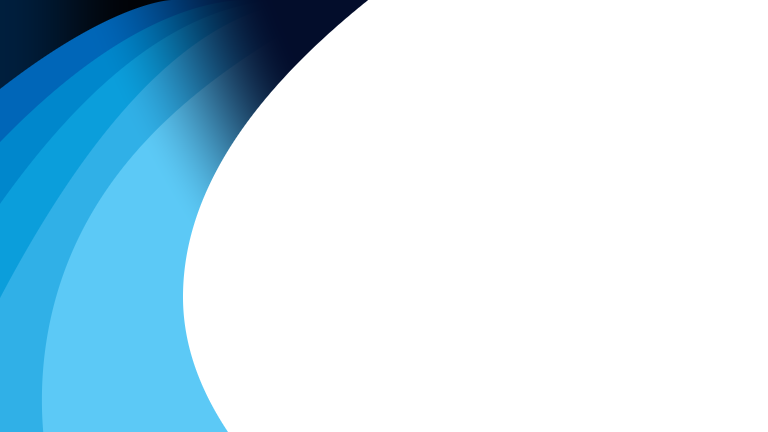
This background is drawn by a WebGL 1 fragment shader. Its source:

```glsl
precision highp float;
// Layered blue arcs sweeping from the upper left around a white field.

uniform vec2 u_resolution;

// Antialiased coverage of f > 0, where f has the given slope along its other axis.
float cover(float f, float slope) {
    return clamp(0.5 + f * u_resolution.y / length(vec2(1.0, slope)), 0.0, 1.0);
}

// Area below an arc falling from the left side (drop) to the top edge (reach).
float belowArc(vec2 p, float drop, float reach, float bend) {
    float rest = max(1.0 - p.x / reach, 0.0);
    float slope = bend * drop / reach * pow(rest, bend - 1.0);
    return cover(p.y - drop * pow(rest, bend), slope);
}

void main() {
    // Canvas heights, with y measured down from the top.
    vec2 p = gl_FragCoord.xy / u_resolution.y;
    p.y = u_resolution.y / u_resolution.y - p.y;

    // Dark corner
    vec3 color = mix(vec3(0.0, 0.12, 0.24), vec3(0.005, 0.012, 0.03),
                     smoothstep(0.0, 0.32, p.x));

    // Right boundary of the arcs
    float rise = p.y - 0.6875;
    float curve = rise < 0.0 ? 0.907 : 1.067;
    float gap = 0.4236 + curve * rise * rise - p.x;

    // Shadow gathering where the arcs converge
    float shade = smoothstep(-0.1, 0.55, p.x - p.y - 0.4 * max(gap, 0.0));
    vec3 shadow = vec3(0.01, 0.05, 0.17);

    // Outer bands, from deep to light blue
    color = mix(color, mix(vec3(0.0, 0.40, 0.72), shadow, shade),
                belowArc(p, 0.206, 0.398, 1.5));
    color = mix(color, mix(vec3(0.0, 0.53, 0.80), shadow, shade),
                belowArc(p, 0.329, 0.567, 1.78));
    color = mix(color, mix(vec3(0.045, 0.62, 0.86), shadow, shade),
                belowArc(p, 0.472, 0.671, 2.0));
    color = mix(color, mix(vec3(0.19, 0.69, 0.905), shadow, shade),
                belowArc(p, 0.690, 0.745, 2.05));

    // Broad inner band
    float lift = p.y - 0.926;
    float square = lift * lift;
    float innerEdge = p.x - 0.097 - square * (0.56 + 0.302 * square);
    float innerSlope = lift * (1.12 + 1.208 * square);
    color = mix(color, mix(vec3(0.36, 0.79, 0.965), shadow, shade),
                cover(innerEdge, innerSlope));

    // White field
    color = mix(color, vec3(1.0), cover(-gap, 2.0 * curve * rise));
    gl_FragColor = vec4(color, 1.0);
}
```
